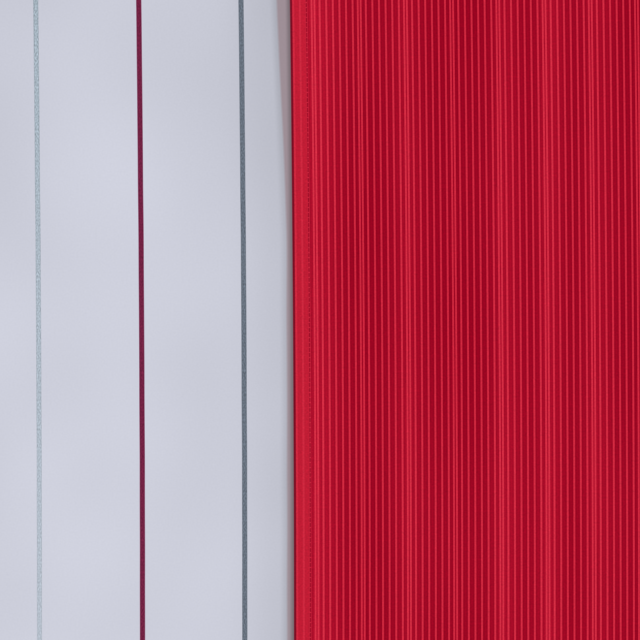
A WebGL 2 fragment shader for this texture:

```glsl
#version 300 es
precision highp float;
// Striped white cloth beside a ribbed red cloth with a stitched hem.

#define RIB_PERIOD 0.0722
#define RIBS_PER_PERIOD 7.0
#define RIB_HALF_WIDTH 0.0015
#define RIB_PAIR_OFFSET 0.0023
#define RIB_START 0.108
#define HEM_WIDTH 0.0255
#define STRIPE_HALF_WIDTH 0.0038
#define GRAIN 0.045

uniform vec2 u_resolution;
out vec4 fragColor;

const vec3 WHITE_CLOTH = vec3(0.805, 0.813, 0.862);
const vec3 GAP_SHADOW = vec3(0.62, 0.56, 0.59);
const vec3 DEEP_RED = vec3(0.615, 0.025, 0.135);
const vec3 RIB_RED = vec3(0.83, 0.18, 0.26);
const vec3 HEM_RED = vec3(0.775, 0.125, 0.215);

vec2 hashGradient(vec2 cell) {
  vec3 p = fract(cell.xyx * vec3(0.1031, 0.103, 0.0973));
  p += dot(p, p.yzx + 33.33);
  return 2.0 * fract((p.xx + p.yz) * p.zy) - 1.0;
}

float gradientNoise(vec2 p) {
  vec2 i = floor(p), f = fract(p);
  vec2 w = f * f * f * (f * (f * 6.0 - 15.0) + 10.0);
  vec2 e = vec2(0.0, 1.0);
  float low = mix(dot(hashGradient(i), f), dot(hashGradient(i + e.yx), f - e.yx), w.x);
  float high = mix(dot(hashGradient(i + e), f - e), dot(hashGradient(i + 1.0), f - 1.0), w.x);
  return mix(low, high, w.y);
}

// Soft line of a given half width at distance d
float line(float d, float halfWidth, float blur) {
  return 1.0 - smoothstep(halfWidth - blur, halfWidth + blur, abs(d));
}

// Soft bump used for broad light and shade
float bump(float x, float center, float width) {
  float t = (x - center) / width;
  return exp(-t * t);
}

vec3 whiteCloth(vec2 p, float edge, float px) {
  // Broad diagonal folds, darker at the top and along the free edge
  float folds = gradientNoise(vec2(p.x * 5.0 + p.y * 2.0, p.y * 5.0 - p.x * 3.0) + 7.0);
  float shade = 0.985 + 0.035 * folds + 0.025 * bump(p.x, 0.13, 0.15);
  shade -= 0.025 * smoothstep(0.6, 1.0, p.y);
  shade -= 0.045 * smoothstep(0.10, 0.0, edge - p.x);
  shade -= 0.08 * smoothstep(0.014, 0.0, edge - p.x);
  vec3 color = WHITE_CLOTH * shade;

  // Three woven stripes share one gentle bend
  float x = p.x + 0.006 * p.y * p.y;
  x += 0.0006 * gradientNoise(vec2(3.0, p.y * 9.0));
  float weave = 1.0 + 0.22 * gradientNoise(p * vec2(420.0, 260.0));
  float blur = max(px, 0.0012);
  for (int i = 0; i < 3; i++) {
    float k = float(i);
    float d = x - (0.0617 + 0.161 * k - 0.0006 * k * (k - 1.0));
    vec3 dye = i == 0 ? vec3(0.64, 0.70, 0.745)
             : i == 1 ? vec3(0.43, 0.10, 0.23) : vec3(0.39, 0.43, 0.48);
    float strength = i == 0 ? 0.55 + 0.4 * p.y : 0.95;
    float core = 1.0 - 0.1 * line(abs(d) - STRIPE_HALF_WIDTH, 0.001, blur);
    color = mix(color, dye * weave * core, strength * line(d, STRIPE_HALF_WIDTH, blur));
  }
  return color;
}

vec3 redCloth(vec2 p, float u, float px) {
  // Evenly spaced ribs, with one split into a pair in every period
  float pitch = RIB_PERIOD / RIBS_PER_PERIOD;
  float cell = (u - RIB_START) / pitch;
  float index = floor(cell + 0.5);
  float d = abs(cell - index) * pitch;
  bool paired = mod(index + 0.5, RIBS_PER_PERIOD) < 1.0;
  if (paired) d -= RIB_PAIR_OFFSET;
  float rib = line(d, RIB_HALF_WIDTH, max(px * 0.8, 0.0007));

  // Soft vertical bands of light across the cloth
  float light = bump(u, 0.04, 0.035) + 0.5 * bump(u, 0.18, 0.025);
  light += 0.6 * bump(p.x, 0.79, 0.022) + 0.65 * bump(p.x, 0.86, 0.02);
  light += 0.5 * bump(p.x, 0.935, 0.025);
  light += 0.35 * gradientNoise(vec2(p.x * 9.0, p.y * 2.5));
  vec3 ground = DEEP_RED + vec3(0.10, 0.045, 0.045) * light;
  ground *= 1.0 - 0.05 * line(d - 0.003, 0.0008, px);
  vec3 color = mix(ground, RIB_RED + 0.03 * light, 0.88 * rib);

  // Flat hem, dark outer fold and a row of short stitches
  float hem = 1.0 - smoothstep(-px, px, u - HEM_WIDTH);
  color = mix(color, HEM_RED + 0.03 * rib, 0.85 * hem);
  float dash = smoothstep(0.25, 0.45, abs(fract(p.y * 128.0) - 0.5) * 2.0);
  float seam = line(u - HEM_WIDTH, 0.0011, max(px, 0.0008));
  color = mix(color, vec3(0.57, 0.03, 0.13), seam * (0.3 + 0.5 * dash));
  return mix(color, vec3(0.43, 0.04, 0.12), 0.85 * (1.0 - smoothstep(0.0015, 0.0045, u)));
}

void main() {
  vec2 p = gl_FragCoord.xy / u_resolution;
  float px = 1.0 / u_resolution.x;

  float whiteEdge = 0.449 - 0.017 * smoothstep(0.6, 1.05, p.y);
  whiteEdge += 0.002 * gradientNoise(vec2(1.7, p.y * 7.0));
  float redEdge = 0.4596 - 0.0065 * p.y * p.y;
  float u = p.x - redEdge;

  // Layers: white cloth, shadowed gap, red cloth
  vec3 gap = GAP_SHADOW * (1.0 - 0.22 * smoothstep(-0.009, 0.0, u));
  vec3 color = mix(whiteCloth(p, whiteEdge, px), gap,
                   smoothstep(-0.003, 0.002, p.x - whiteEdge));
  float onRed = smoothstep(-px, px, u);
  color = mix(color, redCloth(p, u, px), onRed);

  // Fine fabric grain
  float grain = gradientNoise(p * vec2(310.0, 330.0)) + 0.5 * gradientNoise(p * 170.0);
  color *= 1.0 + GRAIN * grain * mix(0.25, 1.6, onRed);
  fragColor = vec4(clamp(color, 0.0, 1.0), 1.0);
}
```
